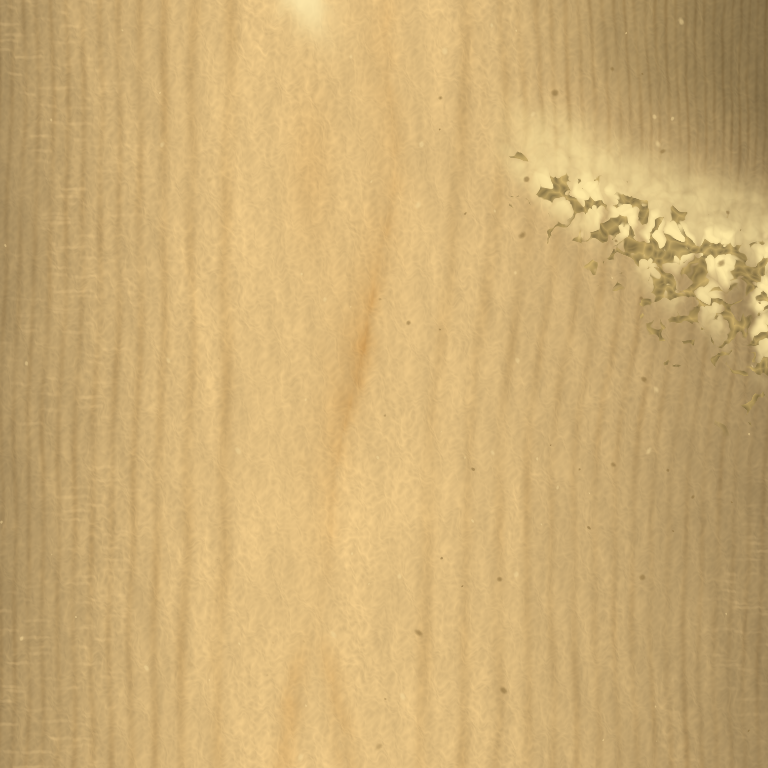
This texture is drawn by a Shadertoy shader. Its source:

```glsl
// Planed softwood board: growth rings crowd towards both sides of a pale heart,
// with a torn, glossy patch on the right. Rings are cosines of a curved phase;
// fibres, scratches, specks and torn flakes all come from cellular noise.

vec2 hash2(vec2 p) {
    vec3 q = fract(p.xyx * vec3(0.1031, 0.1030, 0.0973));
    q += dot(q, q.yzx + 33.33);
    return fract((q.xx + q.yz) * q.zy);
}

// Distance to the nearest scattered point, about 0.5 on average.
float cell(vec2 p) {
    vec2 id = floor(p), f = fract(p);
    float nearest = 4.0;
    for (int j = -1; j <= 1; j++)
    for (int i = -1; i <= 1; i++) {
        vec2 o = vec2(i, j);
        vec2 r = o + hash2(id + o + 50.0) - f;
        nearest = min(nearest, dot(r, r));
    }
    return sqrt(nearest);
}

// Soft uneven tone from layered sines.
float mottle(vec2 p) {
    float sum = 0.0, amp = 0.5;
    for (int i = 0; i < 4; i++) {
        sum += amp * sin(p.x + 1.7 * sin(p.y)) * cos(p.y + 1.3 * sin(p.x * 0.7));
        p = mat2(1.5, 0.5, -0.5, 1.5) * p + 3.1;
        amp *= 0.62;
    }
    return sum;
}

// Thin dark latewood lines, one per unit of phase.
float rings(float phase) {
    float line = pow(0.5 + 0.5 * cos(6.2832 * phase), 2.5);
    return line * smoothstep(-0.45, -0.1, phase);
}

// Sparse ragged specks; only a few grid cells hold one.
float specks(vec2 p, float share) {
    vec2 id = floor(p), rnd = hash2(id + 7.0);
    vec2 d = fract(p) - 0.25 - 0.5 * rnd;
    d.x += (rnd.x - 0.5) * d.y;
    float size = 0.05 + 0.12 * rnd.y * rnd.y;
    float edge = length(d) + 0.03 * mottle(p * 9.0);
    return step(hash2(id + 31.0).x, share) * smoothstep(size, size * 0.2, edge);
}

void mainImage(out vec4 fragColor, in vec2 fragCoord) {
    vec2 uv = fragCoord / iResolution.xy;
    float x = uv.x, y = uv.y;
    float tone = mottle(uv * vec2(22.0, 7.0));
    float fine = mottle(uv * vec2(75.0, 38.0) + 4.0);
    float sway = 0.003 * sin(9.0 * y + 14.0 * x) + 0.0015 * sin(23.0 * y + 5.0 * x) + 0.0016 * fine;

    // Lamp falloff from the heart towards both edges
    float off = x - 0.41;
    float light = 1.0 - off * off * (off < 0.0 ? 1.5 : 0.85);
    vec3 col = vec3(0.91, 0.768, 0.522) * light;

    // Growth rings left and right of the heart, broken along their length
    float dl = 0.284 + 0.018 * y + sway - x;
    float dr = x - 0.553 - 0.05 * smoothstep(0.3, 0.85, y) + sway;
    float left = rings(18.0 * dl + 70.0 * dl * max(dl, 0.0));
    float phase = 17.0 * dr + 45.0 * dr * max(dr, 0.0);
    float upper = smoothstep(0.70, 0.85, y);
    float right = rings(phase);
    float dense = rings(1.9 * phase + 1.2 * y + 0.3 * tone);
    right = mix(right, 1.4 * dense, upper * smoothstep(0.6, 0.72, x));
    float breaks = 0.35 + 1.1 * cell(vec2(48.0 * x, 7.0 * y));
    float ring = (0.85 * left + right * (0.7 + 0.3 * tone)) * breaks;

    // Brown heart streak, sharp on its right side, and a pointed arch below it
    float d = x - 0.405 - 0.1 * smoothstep(0.1, 0.8, y) - 2.0 * sway;
    float streak = exp(-abs(d) / (d < 0.0 ? 0.026 : 0.012));
    streak *= 0.45 * smoothstep(0.1, 0.4, y) + 0.75 * exp(-pow((y - 0.53) / 0.13, 2.0));
    streak *= 0.85 + 0.5 * fine;
    float arch = abs(x - 0.41 + sway) - 0.1 * sqrt(max(0.18 - y, 0.0));
    streak += 0.55 * exp(-pow(arch / 0.016, 2.0)) * smoothstep(0.22, 0.1, y) * (0.8 + 0.6 * fine);
    streak += 0.35 * exp(-pow((x - 0.405) / 0.03, 2.0) - pow((y - 0.78) / 0.1, 2.0));
    col *= 1.0 - vec3(0.075, 0.095, 0.13) * ring;
    col *= 1.0 - vec3(0.09, 0.15, 0.24) * streak;

    // Mottling, long leaning strokes, fibres and patchy diagonal grain
    float stroke = cell(vec2(38.0 * x + 7.0 * y, 6.0 * y)) - 0.5;
    float fibre = cell(vec2(125.0 * x, 24.0 * y) + fine) - 0.5;
    float grain = cell(vec2(x + y, 0.6 * (y - x)) * 105.0 + fine) - 0.5;
    float pores = cell(uv * 150.0 + 2.0 * fine) - 0.5;
    col *= 1.0 + 0.025 * tone + 0.024 * fine + 0.06 * stroke;
    col *= 1.0 + 0.05 * fibre + 0.055 * grain * (0.8 + tone) + 0.06 * pores;

    // Faint broken saw scratches across both edges
    float side = smoothstep(0.3, 0.02, x) + smoothstep(0.8, 0.98, x) * smoothstep(0.6, 0.2, y);
    float scratch = smoothstep(0.30, 0.04, cell(vec2(13.0 * x, 85.0 * y + 5.0 * x) + 0.3 * fine));
    col += vec3(0.06, 0.052, 0.04) * side * scratch * clamp(0.5 + 1.2 * tone, 0.0, 1.0);

    // Torn patch: depth below its slanted upper edge
    float depth = 0.862 - 0.38 * (x - 0.65) + 0.012 * tone - y;
    float span = 0.10 + 0.46 * max(x - 0.65, 0.0);
    float reach = smoothstep(0.62, 0.72, x);
    col *= 1.0 - vec3(0.16, 0.16, 0.18) * smoothstep(0.0, -0.15, depth) * smoothstep(0.58, 0.95, x);

    vec2 torn = uv + 0.012 * vec2(mottle(uv * 50.0), mottle(uv.yx * 55.0 + 9.0));
    float rough = 0.6 * cell(torn * vec2(36.0, 40.0)) + 0.4 * cell(torn * 75.0 + 0.5);
    float sheen = cell(torn * vec2(30.0, 15.0) + 5.0);
    float rim = smoothstep(-0.05, 0.03, depth) * smoothstep(0.12, 0.05, depth);
    float body = smoothstep(0.02, 0.06, depth) * smoothstep(span, span * 0.55, depth);
    float glow = max(0.65 * rim, body * smoothstep(0.75, 0.3, sheen)) * reach;
    col = mix(col, vec3(1.0, 0.91, 0.64), glow * clamp(1.2 - 0.8 * rough, 0.0, 1.0));

    // Dark flakes, crowded in the middle of the patch and thinning below it
    float density = smoothstep(0.02, 0.075, depth) * smoothstep(span * 1.45, span * 0.6, depth);
    density *= smoothstep(0.60, 0.76, x);
    float limit = mix(0.74, 0.44, density) + 0.10 * tone;
    float flake = smoothstep(limit, limit + 0.07, rough) * smoothstep(0.0, 0.15, density);
    vec3 flakeColor = vec3(0.60, 0.51, 0.30) * (0.8 + 0.6 * cell(torn * 90.0));
    col = mix(col, flakeColor, 0.85 * flake);

    // Polished glint at the top of the heart
    vec2 g = uv - vec2(0.395, 1.0);
    g.x += 0.35 * g.y + 0.012 * fine;
    float glint = exp(-pow(g.x / 0.026, 2.0) - pow(g.y / 0.045, 2.0));
    col = mix(col, vec3(1.0, 0.92, 0.68), 0.8 * glint);

    // Small resin specks and a few pale chips
    float zone = 0.2 + 0.8 * smoothstep(0.45, 0.55, x);
    col = mix(col, vec3(0.55, 0.44, 0.25), 0.6 * zone * specks(uv * 27.0, 0.08));
    col = mix(col, vec3(0.98, 0.87, 0.62), 0.45 * specks(uv * vec2(33.0, 25.0) + 0.4, 0.07));

    fragColor = vec4(clamp(col, 0.0, 1.0), 1.0);
}
```
